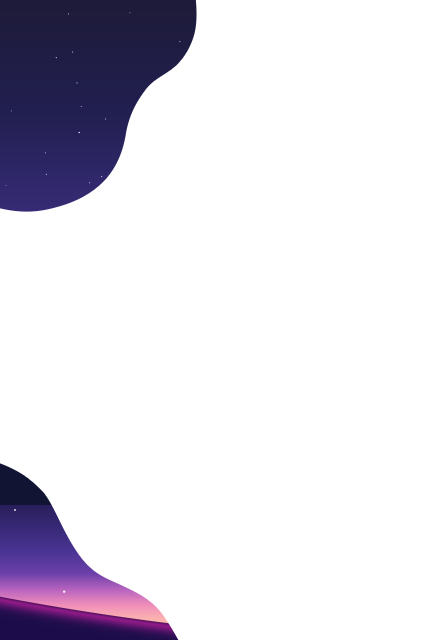
This background is drawn by a WebGL 2 fragment shader. Its source:

```glsl
#version 300 es
precision highp float;

uniform vec2 u_resolution;
out vec4 fragColor;

// Layout grid: 768 units tall, y pointing down from the top edge
const float GRID = 768.0;

// Edge knots: position along the axis, edge value, slope
const int KNOTS = 8;
// Upper blob, in diagonal axes (x - y, x + y)
const vec3 UPPER_EDGE[KNOTS] = vec3[](
    vec3(-250, 250, 1.6), vec3(-178, 318, 0.56), vec3(-95, 342, 0.0), vec3(-10, 312, -0.72),
    vec3(70, 282, -0.12), vec3(135, 290, 0.0), vec3(187, 277, -0.5), vec3(235, 235, -1.2));
// Lower blob, in axes (x, y)
const vec3 LOWER_EDGE[KNOTS] = vec3[](
    vec3(0, 556, 0.38), vec3(25, 568, 0.6), vec3(50, 588.5, 1.0), vec3(75, 632, 2.0),
    vec3(105, 678, 1.0), vec3(145, 702, 0.47), vec3(185, 726, 0.9), vec3(214, 768, 1.8));

const vec3 PAPER = vec3(1.0);
const vec3 NIGHT_TOP = vec3(0.115, 0.105, 0.22);
const vec3 NIGHT_MID = vec3(0.13, 0.12, 0.31);
const vec3 NIGHT_LOW = vec3(0.21, 0.17, 0.46);
const vec3 NAVY = vec3(0.07, 0.08, 0.20);
const vec3 INDIGO = vec3(0.16, 0.12, 0.36);
const vec3 VIOLET = vec3(0.28, 0.20, 0.57);
const vec3 PURPLE = vec3(0.42, 0.25, 0.66);
const vec3 ORCHID = vec3(0.74, 0.40, 0.75);
const vec3 PINK = vec3(0.94, 0.56, 0.73);
const vec3 PEACH = vec3(0.99, 0.72, 0.67);
const vec3 RIM = vec3(0.62, 0.11, 0.56);
const vec3 RIM_SHADE = vec3(0.36, 0.08, 0.40);
const vec3 GROUND = vec3(0.11, 0.05, 0.29);

const float SEAM_Y = 606.0;
const vec3 HORIZON = vec3(716.0, 0.19, -0.00016); // quadratic in x
const float GLOW_DEPTH = 11.0;
const float STAR_CELL = 38.0;
const float STAR_CHANCE = 0.35;
const vec2 STAR_UPPER = vec2(95, 159);
const vec2 STAR_LEFT = vec2(18, 612);
const vec2 STAR_RIGHT = vec2(77, 710);

// Cubic Hermite curve through the knots, straight beyond both ends
float edgeCurve(vec3 knots[KNOTS], float s) {
    vec3 first = knots[0];
    float value = first.y + (s - first.x) * first.z;
    for (int i = 0; i < KNOTS - 1; i++) {
        vec3 a = knots[i], b = knots[i + 1];
        if (s < a.x) break;
        float span = b.x - a.x;
        float t = min((s - a.x) / span, 1.0);
        float ease = t * t * (3.0 - 2.0 * t);
        value = mix(a.y, b.y, ease)
              + span * t * (1.0 - t) * (a.z * (1.0 - t) - b.z * t)
              + max(s - b.x, 0.0) * b.z;
    }
    return value;
}

// Antialiased inside mask of an implicit shape, negative inside
float coverage(float f) {
    float slope = max(length(vec2(dFdx(f), dFdy(f))), 1e-5);
    return clamp(0.5 - f / slope, 0.0, 1.0);
}

vec2 hash2(vec2 p) {
    vec3 q = fract(p.xyx * vec3(0.1031, 0.1030, 0.0973));
    q += dot(q, q.yzx + 33.33);
    return fract((q.xx + q.yz) * q.zy);
}

float starDot(vec2 p, vec2 center, float radius) {
    return 1.0 - smoothstep(radius * 0.4, radius * 1.6, length(p - center));
}

// One faint star in some of the grid cells
float starField(vec2 p) {
    vec2 cell = floor(p / STAR_CELL);
    vec2 chance = hash2(cell + 17.0);
    vec2 center = (cell + 0.1 + 0.8 * hash2(cell)) * STAR_CELL;
    return step(chance.x, STAR_CHANCE) * starDot(p, center, 0.8) * mix(0.2, 0.5, chance.y);
}

float ramp(float a, float b, float x) {
    return clamp((x - a) / (b - a), 0.0, 1.0);
}

vec3 upperSky(vec2 p) {
    vec3 color = mix(NIGHT_TOP, NIGHT_MID, ramp(0.0, 130.0, p.y));
    color = mix(color, NIGHT_LOW, ramp(130.0, 254.0, p.y));
    return color + starField(p) + 0.65 * starDot(p, STAR_UPPER, 0.9);
}

vec3 lowerScene(vec2 p) {
    // Dusk gradient below the seam
    vec3 dusk = mix(INDIGO, VIOLET, ramp(606.0, 660.0, p.y));
    dusk = mix(dusk, PURPLE, ramp(660.0, 688.0, p.y));
    dusk = mix(dusk, ORCHID, ramp(688.0, 709.0, p.y));
    dusk = mix(dusk, PINK, ramp(709.0, 726.0, p.y));
    dusk = mix(dusk, PEACH, ramp(726.0, 746.0, p.y));
    vec3 color = mix(dusk, NAVY, coverage(p.y - SEAM_Y));
    color = mix(color, PAPER, 0.9 * max(starDot(p, STAR_LEFT, 1.0), starDot(p, STAR_RIGHT, 1.4)));

    // Planet with a shaded lip and a glowing rim
    float depth = p.y - dot(HORIZON, vec3(1.0, p.x, p.x * p.x));
    vec3 planet = mix(GROUND, RIM, exp(-pow(max(depth, 0.0) / GLOW_DEPTH, 2.0)));
    planet = mix(RIM_SHADE, planet, smoothstep(0.5, 4.0, depth));
    return mix(color, planet, coverage(-depth));
}

void main() {
    vec2 p = vec2(gl_FragCoord.x, u_resolution.y - gl_FragCoord.y) * GRID / u_resolution.y;
    float upper = coverage(p.x + p.y - edgeCurve(UPPER_EDGE, p.x - p.y));
    float lower = coverage(edgeCurve(LOWER_EDGE, p.x) - p.y);
    vec3 color = mix(PAPER, upperSky(p), upper);
    color = mix(color, lowerScene(p), lower);
    fragColor = vec4(color, 1.0);
}
```
